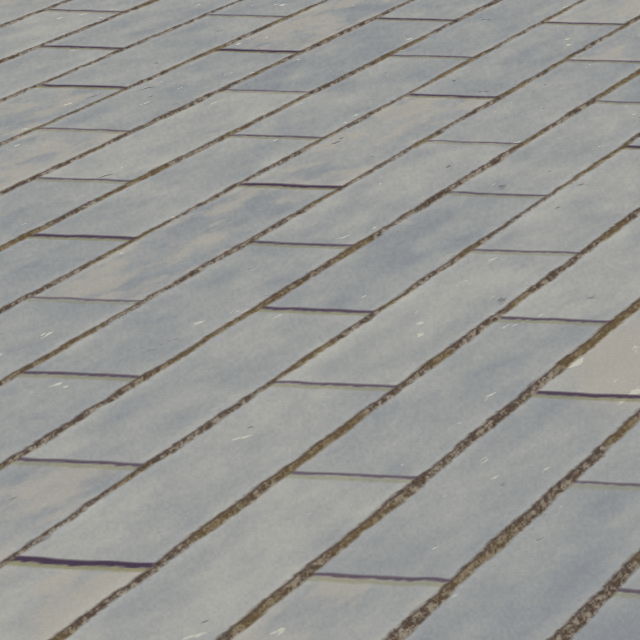
A WebGL 2 fragment shader for this texture:

```glsl
#version 300 es
precision highp float;
// Grey slate paving in running bond, seen at a slant. A ground projection turns
// the canvas into (course, bond) coordinates; stones, gritty long joints and thin
// shaded end joints are then repeated there, each varied by hash and noise.
uniform vec2 u_resolution;
out vec4 outColor;

float hash(vec2 p) {
  vec3 q = fract(vec3(p.xyx) * 0.1031);
  q += dot(q, q.yzx + 33.33);
  return fract((q.x + q.y) * q.z);
}

float noise(vec2 p) {
  vec2 i = floor(p), f = fract(p);
  f = f * f * (3.0 - 2.0 * f);
  return mix(mix(hash(i), hash(i + vec2(1, 0)), f.x),
             mix(hash(i + vec2(0, 1)), hash(i + vec2(1, 1)), f.x), f.y);
}

float fbm(vec2 p) {
  float sum = 0.0, amp = 0.5;
  for (int i = 0; i < 4; i++) {
    sum += amp * noise(p);
    p = mat2(1.6, 1.2, -1.2, 1.6) * p + 7.3;
    amp *= 0.5;
  }
  return sum / 0.9375;
}

// x counts courses towards the viewer, y counts stone lengths away from the viewer
vec2 groundCoords(vec2 uv) {
  float depth = 2.0417 - uv.y;
  return vec2((1.3605 - (2.865 - uv.x) / depth) / 0.1285,
              ((39.06 + uv.x) / depth - 20.38) / 3.7);
}

// Soft band: 1 inside the half width, 0 outside
float band(float d, float halfWidth, float soft) {
  return 1.0 - smoothstep(halfWidth - soft, halfWidth + soft, abs(d));
}

vec3 stoneColor(vec2 ground, vec2 stone, vec2 uv) {
  float tint = hash(stone + 41.0);
  vec2 grain = vec2(ground.y * 6.0, ground.x * 4.0) + stone * 5.7;
  float streaks = fbm(grain);
  float tone = 0.52 + 0.42 * (tint - 0.5) + 0.95 * (streaks - 0.5)
             + 0.22 * (noise(uv * 190.0) - 0.5);
  vec3 color = mix(vec3(0.535, 0.55, 0.565), vec3(0.665, 0.665, 0.64), clamp(tone, 0.0, 1.0));

  // Weathered beige faces on a few stones, and one worn corner at the right
  float worn = step(0.84, hash(stone + 13.0)) * smoothstep(0.4, 0.7, fbm(grain * 1.3 + 20.0));
  float corner = smoothstep(0.13, 0.05, length((uv - vec2(0.99, 0.43)) * vec2(0.9, 1.3)));
  corner *= step(0.5, stone.x) * step(stone.x, 1.5);
  color = mix(color, vec3(0.67, 0.65, 0.61), max(worn * 0.7, corner * 0.8));

  // Pale chips and rare dark scuffs
  float chips = smoothstep(0.79, 0.87, fbm(grain * 1.7 + 60.0) + 0.2 * corner);
  float scuffs = smoothstep(0.8, 0.88, fbm(grain * 1.5 + 90.0));
  color = mix(color, vec3(0.77, 0.77, 0.71), chips * 0.8);
  return mix(color, vec3(0.42, 0.41, 0.42), scuffs * 0.6);
}

void main() {
  vec2 uv = gl_FragCoord.xy / u_resolution;
  vec2 ground = groundCoords(uv);
  vec2 soft = fwidth(ground) * 0.8 + vec2(0.012, 0.004);

  // Slightly uneven stone edges
  float ripple = noise(ground * vec2(6.0, 14.0)) - 0.5;
  float chatter = noise(ground * vec2(24.0, 60.0)) - 0.5;
  float course = ground.x + 0.022 * ripple + 0.016 * chatter;
  float row = floor(course);
  float bond = ground.y - 0.5 * (1.0 - mod(row, 2.0));
  bond += 0.025 * (hash(vec2(row, 3.0)) - 0.5) + 0.009 * ripple + 0.004 * chatter;
  vec2 stone = vec2(row, floor(bond));
  vec3 color = stoneColor(ground, stone, uv);

  // Pale worn rims beside the long joints
  float line = floor(course + 0.5);
  float side = course - line;
  color += 0.025 * band(side, 0.1, 0.05);

  // End joints: shadowed gap with a mossy lower lip
  float joint = floor(bond + 0.5);
  float rise = bond - joint;
  float strength = hash(vec2(row, joint) + 77.0);
  float gap = 0.006 + 0.007 * strength + 0.004 * chatter;
  float moss = band(rise + 0.02, 0.011, 0.009) * (0.3 + 0.5 * strength);
  color = mix(color, vec3(0.52, 0.51, 0.38), moss);
  vec3 shadow = mix(vec3(0.36, 0.31, 0.35), vec3(0.27, 0.22, 0.29), strength);
  color = mix(color, shadow, band(rise, gap, soft.y) * (0.75 + 0.25 * strength));

  // Long joints: earth and grit, wider close to the viewer
  float near = smoothstep(-0.6, 1.0, course);
  float halfWidth = 0.032 + 0.014 * hash(vec2(line, 9.0)) + 0.016 * near
                  + 0.022 * (noise(vec2(line * 9.0, ground.y * 5.0)) - 0.5);
  float grit = noise(uv * 150.0) * 0.6 + noise(uv * 310.0) * 0.4;
  vec3 earth = mix(vec3(0.31, 0.26, 0.22), vec3(0.56, 0.52, 0.46), smoothstep(0.2, 0.85, grit));
  float mossy = smoothstep(0.55, 0.8, noise(ground * vec2(2.0, 5.0) + 30.0));
  earth = mix(earth, vec3(0.42, 0.35, 0.21), 0.5 * mossy);
  earth = mix(earth, vec3(0.29, 0.25, 0.25), 0.6 * band(side + halfWidth * 0.7, 0.014, 0.012));
  color = mix(color, earth, band(side, halfWidth, soft.x) * 0.95);

  // Fine overall grain
  color += 0.025 * (noise(uv * 400.0) - 0.5);
  outColor = vec4(color, 1.0);
}
```
